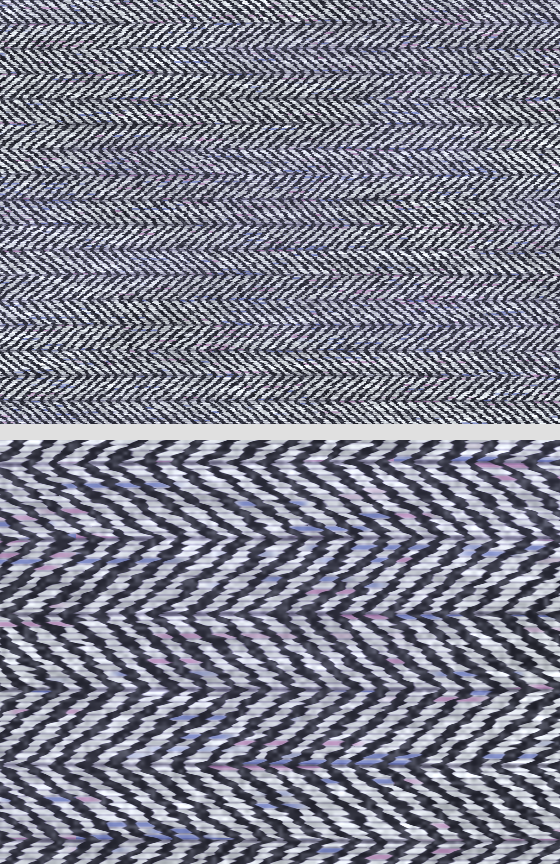
Top: the whole. Bottom: its middle third, enlarged.
Write a WebGL 2 fragment shader that draws this texture.

```glsl
#version 300 es
precision highp float;
// Woven wool herringbone: dark and pale yarn in horizontal zigzag bands with stray coloured fibres.

uniform vec2 u_resolution;
out vec4 outColor;

float hash(vec2 p) {
    vec3 q = fract(vec3(p.xyx) * 0.1031);
    q += dot(q, q.yzx + 33.33);
    return fract((q.x + q.y) * q.z);
}

float noise(vec2 p) {
    vec2 i = floor(p), f = fract(p);
    f = f * f * (3.0 - 2.0 * f);
    return mix(mix(hash(i), hash(i + vec2(1, 0)), f.x),
               mix(hash(i + vec2(0, 1)), hash(i + vec2(1, 1)), f.x), f.y);
}

void main() {
    vec2 uv = gl_FragCoord.xy / u_resolution.y;
    float pixel = 1.0 / u_resolution.y;

    // Bands are counted downwards; each holds twelve weft picks
    float band = (1.0 - uv.y) * 16.85 + 0.0735;
    band += 0.06 * (noise(uv * vec2(5.0, 3.0) + 7.0) - 0.5);
    float pick = band * 12.0;
    float pickId = floor(pick);
    float across = fract(pick);
    float gap = smoothstep(0.2, 0.5, abs(across - 0.5));

    // Each pick steps the twill a quarter repeat; odd bands lean the other way
    float stair = mod(pickId, 12.0) + smoothstep(0.15, 0.85, across);
    float zigzag = mod(floor(band), 2.0) < 0.5 ? stair : 12.0 - stair;
    float twill = uv.x * 43.0 - zigzag * 0.25;
    twill += 0.6 * (noise(uv * vec2(6.0, 9.0)) - 0.5);
    twill += 0.3 * (noise(vec2(uv.x * 55.0, pick * 1.1)) - 0.5);
    float floatId = floor(twill);

    // Pale floats fill about half of each repeat and taper at their edges
    float soft = max(0.06, 34.0 * pixel);
    float edge = 0.275 - abs(fract(twill) - 0.5) - 0.06 * gap;
    edge += 0.15 * (hash(vec2(floatId, pickId)) - 0.5);
    edge += 0.12 * (noise(uv * vec2(150.0, 240.0)) - 0.5);
    float pale = smoothstep(-soft, soft, edge);

    // Dark gaps between picks and a broken dark seam between bands
    float seamDist = abs(fract(band + 0.5) - 0.5);
    float seam = 1.0 - smoothstep(0.02, 0.03 + 18.0 * pixel, seamDist);
    pale *= 1.0 - 0.3 * gap;
    pale *= 1.0 - seam * (0.25 + 0.4 * noise(vec2(uv.x * 40.0, floor(band + 0.5) * 9.0)));

    // Yarn colours with uneven spinning and fuzz
    float yarn = hash(vec2(floatId + 31.0, pickId));
    float fuzz = noise(uv * vec2(230.0, 320.0));
    vec3 darkYarn = vec3(0.125, 0.13, 0.165) + vec3(0.20, 0.205, 0.225) * fuzz * fuzz;
    vec3 paleYarn = vec3(0.905, 0.93, 0.945) * (0.87 + 0.2 * yarn);
    vec3 color = mix(darkYarn, paleYarn, pale);
    color += 0.17 * (fuzz - 0.5) * (0.25 + pale);

    // Broad violet tint, light and dark patches, and faint streaks along the weft
    float violet = smoothstep(0.3, 0.9, noise(uv * vec2(3.0, 8.0) + 20.0));
    color = mix(color, vec3(0.48, 0.47, 0.63), 0.14 * violet);
    color += vec3(0.03, 0.0, 0.10) * pale * (1.0 - pale) * (1.0 + 2.0 * violet);
    color *= 0.91 + 0.13 * noise(vec2(uv.x * 7.0, pick * 0.5));
    color *= 0.95 + 0.12 * noise(uv * 5.0 + 50.0);

    // Short runs of blue and magenta fibre, most frequent at the seams
    float run = noise(vec2(uv.x * 11.0 + 40.0 * hash(vec2(pickId, 3.0)), pickId * 5.0));
    float fibre = smoothstep(0.72, 0.88, run + 0.16 * seam);
    fibre *= step(0.45, hash(vec2(floatId, pickId + 90.0))) * (1.0 - gap);
    fibre *= smoothstep(-0.12, 0.10, edge);
    vec3 dye = hash(vec2(pickId, floor(uv.x * 4.0))) < 0.55
        ? vec3(0.27, 0.34, 0.70) : vec3(0.66, 0.40, 0.65);
    color = mix(color, dye, 0.6 * fibre);

    outColor = vec4(clamp(color, 0.0, 1.0), 1.0);
}
```
